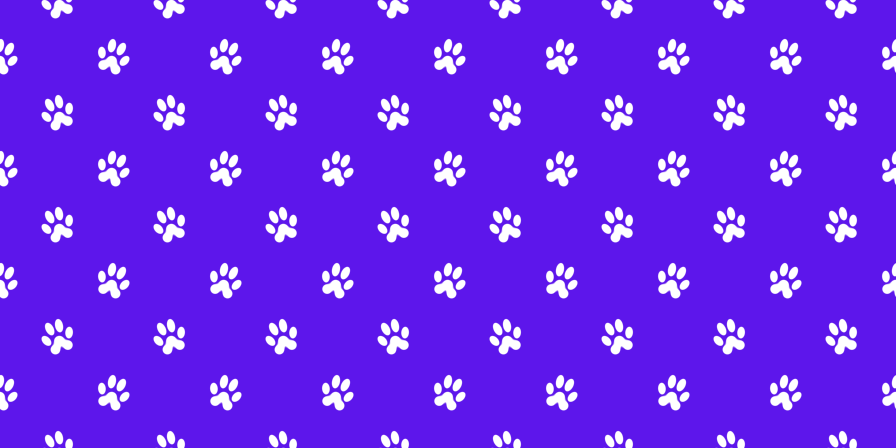
Write a Shadertoy shader that draws this pattern.

```glsl
// Staggered rows of tilted white paw prints, mirrored every other row, on violet.
#define ROWS 4.0                          // repeats down the canvas
#define SHIFT vec2(0.0135, 0.0)           // lattice offset, in cells
#define TILT 0.35                         // lean of each paw, radians
#define PAW_UNITS 144.0                   // paw drawing units per cell
#define PAD_BLEND 6.0                     // softness of the joined pad lobes
#define BACKGROUND vec3(0.365, 0.086, 0.922)
#define PAW_COLOR vec3(1.0)

mat2 rotation(float a) {
    float c = cos(a), s = sin(a);
    return mat2(c, s, -s, c);
}

// Approximate signed distance to an ellipse
float ellipse(vec2 p, vec2 radii) {
    float k = length(p / radii);
    float g = length(p / (radii * radii));
    return k * (k - 1.0) / max(g, 1e-4);
}

float smoothMin(float a, float b, float k) {
    float h = max(k - abs(a - b), 0.0) / k;
    return min(a, b) - 0.25 * h * h * k;
}

// Upright paw, folded about its vertical axis
float paw(vec2 p) {
    p.x = abs(p.x);
    float innerToe = ellipse(rotation(0.14) * (p - vec2(6.4, 11.8)), vec2(5.1, 8.7));
    float outerToe = ellipse(rotation(0.42) * (p - vec2(15.5, -1.0)), vec2(4.9, 7.5));
    float heel = length(p - vec2(8.5, -15.5)) - 6.2;
    float palm = length(p - vec2(0.0, -7.0)) - 6.8;
    float pad = smoothMin(heel, palm, PAD_BLEND);
    return min(pad, min(innerToe, outerToe));
}

void mainImage(out vec4 fragColor, in vec2 fragCoord) {
    float pixel = ROWS / iResolution.y;
    vec2 p = fragCoord * pixel - SHIFT;

    // Half-cell rows: odd ones sit on cell edges, even ones on cell centres
    float row = floor(p.y * 2.0 + 0.5);
    float odd = mod(row, 2.0);
    vec2 q = vec2(fract(p.x + 0.5 * odd) - 0.5, p.y - 0.5 * row);
    q.x *= 2.0 * odd - 1.0;

    // Tilted paw with a smoothed edge
    float d = paw(rotation(TILT) * q * PAW_UNITS) / PAW_UNITS;
    float coverage = 1.0 - smoothstep(-0.75 * pixel, 0.75 * pixel, d);
    fragColor = vec4(mix(BACKGROUND, PAW_COLOR, coverage), 1.0);
}
```
